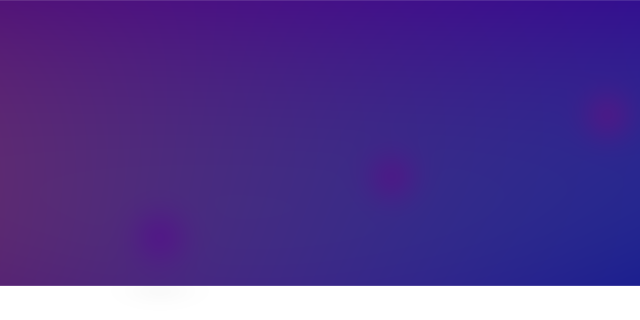
This background is drawn by a Shadertoy shader. Its source:

```glsl
const vec3 WHITE = vec3(1.0);
const vec3 GLOW_VIOLET = vec3(0.32, 0.09, 0.53);
const vec3 GLOW_PLUM = vec3(0.30, 0.10, 0.53);
const float FLOOR_HEIGHT = 0.107;

// Quadratic curve through three colours at t = 0, 0.5 and 1
vec3 blendThree(vec3 start, vec3 middle, vec3 end, float t) {
    return start * (1.0 - t) * (1.0 - 2.0 * t)
         + middle * 4.0 * t * (1.0 - t)
         + end * t * (2.0 * t - 1.0);
}

vec3 backdrop(vec2 t) {
    vec3 bottom = blendThree(vec3(0.34, 0.14, 0.45), vec3(0.23, 0.155, 0.53), vec3(0.11, 0.12, 0.56), t.x);
    vec3 centre = blendThree(vec3(0.36, 0.16, 0.45), vec3(0.25, 0.16, 0.52), vec3(0.17, 0.15, 0.56), t.x);
    vec3 top = blendThree(vec3(0.32, 0.075, 0.47), vec3(0.27, 0.065, 0.53), vec3(0.20, 0.06, 0.56), t.x);
    return blendThree(bottom, centre, top, t.y);
}

float softSpot(vec2 p, vec2 centre, vec2 radius) {
    vec2 d = (p - centre) / radius;
    return exp(-dot(d, d));
}

vec3 addGlow(vec3 base, vec3 tint, vec2 p, vec2 centre, float radius, float strength) {
    return mix(base, tint, strength * softSpot(p, centre, vec2(radius)));
}

void mainImage(out vec4 fragColor, in vec2 fragCoord) {
    vec2 uv = fragCoord / iResolution.xy;
    vec2 p = vec2(uv.x * 2.0, uv.y);
    float pixel = 1.0 / iResolution.y;

    // Violet to blue panel
    vec2 t = vec2(uv.x, clamp((uv.y - FLOOR_HEIGHT) / (1.0 - FLOOR_HEIGHT), 0.0, 1.0));
    vec3 panel = backdrop(t);

    // Blurred lights
    panel = addGlow(panel, GLOW_VIOLET, p, vec2(0.50, 0.258), 0.085, 0.85);
    panel = addGlow(panel, GLOW_PLUM, p, vec2(1.224, 0.448), 0.080, 0.85);
    panel = addGlow(panel, GLOW_PLUM, p, vec2(1.898, 0.640), 0.080, 0.85);

    // Pale hairline along the top
    panel = mix(panel, WHITE, 0.12 * smoothstep(0.996, 0.999, uv.y));

    // White floor with a faint shadow
    vec3 ground = WHITE - 0.02 * softSpot(p, vec2(0.50, 0.09), vec2(0.10, 0.04));

    float panelMask = smoothstep(-0.5 * pixel, 0.5 * pixel, uv.y - FLOOR_HEIGHT);
    fragColor = vec4(mix(ground, panel, panelMask), 1.0);
}
```
